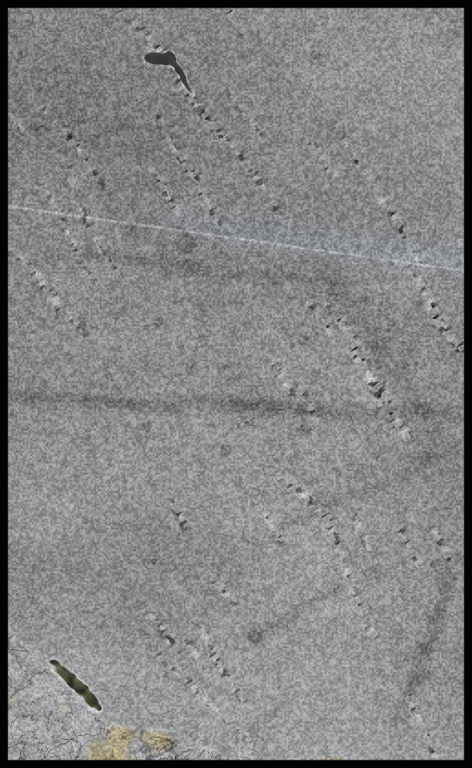
Give the GLSL for this texture, as a Shadertoy shader.

```glsl
// Weathered grey soapstone slab with scratches, pitted veins and a black frame.

const vec3  STONE_TINT   = vec3(0.985, 1.0, 1.008);
const vec3  FRAME_COLOR  = vec3(0.008);
const vec3  OLIVE        = vec3(0.27, 0.28, 0.21);
const vec3  OCHRE        = vec3(0.56, 0.52, 0.42);
const float BASE_TONE    = 0.562;
const float FRAME_WIDTH  = 0.0104;
const float GRAIN_FINE   = 0.22;
const float GRAIN_COARSE = 0.09;
const int   STREAKS      = 46;
const int   SPOTS        = 14;

float hash(vec2 p) {
    vec3 q = fract(vec3(p.xyx) * 0.1031);
    q += dot(q, q.yzx + 33.33);
    return fract((q.x + q.y) * q.z);
}

float noise(vec2 p) {
    vec2 i = floor(p), f = fract(p);
    f = f * f * (3.0 - 2.0 * f);
    return mix(mix(hash(i), hash(i + vec2(1, 0)), f.x),
               mix(hash(i + vec2(0, 1)), hash(i + vec2(1, 1)), f.x), f.y);
}

float fbm(vec2 p) {
    float sum = 0.0, amp = 0.5;
    for (int i = 0; i < 5; i++) {
        sum += amp * noise(p);
        p = mat2(1.6, 1.2, -1.2, 1.6) * p + 17.3;
        amp *= 0.5;
    }
    return sum;
}

// Soft line from a to b, fading out at both ends.
float stroke(vec2 p, vec2 a, vec2 b, float width) {
    vec2 d = b - a;
    float t = clamp(dot(p - a, d) / dot(d, d), 0.0, 1.0);
    float r = length(p - a - d * t) / width;
    return exp(-r * r) * sqrt(4.0 * t * (1.0 - t));
}

// Thin line along the middle level of a noise field.
float crack(vec2 p, float width) {
    return 1.0 - smoothstep(0.0, width, abs(fbm(p) - 0.48));
}

void mainImage(out vec4 fragColor, in vec2 fragCoord) {
    float px = 1.0 / iResolution.y;
    vec2 p = fragCoord * px;
    vec2 size = vec2(iResolution.x * px, 1.0);
    vec2 warp = vec2(fbm(p * 14.0), fbm(p * 14.0 + 50.0)) - 0.48;
    vec2 q = p + warp * 0.022;

    // Broad clouds, darker toward the upper left
    float tone = BASE_TONE + 0.16 * (fbm(p * vec2(5.0, 8.0) + 3.0) - 0.48);
    tone -= 0.075 * exp(-dot(p - vec2(0.03, 0.8), p - vec2(0.03, 0.8)) * 9.0);
    tone += 0.02 * smoothstep(0.5, 0.1, p.y);

    // Smoky bands
    float bands = stroke(q, vec2(-0.1, 0.49), vec2(0.7, 0.455), 0.009)
        + 0.8 * stroke(q, vec2(0.04, 0.67), vec2(0.48, 0.635), 0.010)
        + 0.7 * stroke(q, vec2(0.31, 0.16), vec2(0.50, 0.27), 0.008)
        + 0.8 * stroke(q, vec2(0.32, 0.29), vec2(0.60, 0.42), 0.009)
        + stroke(q, vec2(0.52, 0.05), vec2(0.60, 0.29), 0.012)
        + 0.6 * stroke(q, vec2(0.40, 0.68), vec2(0.58, 0.42), 0.014);
    tone -= 0.105 * bands * (0.4 + 1.2 * noise(p * 45.0));

    // Faint hairline network
    float web = crack(p * vec2(9.0, 15.0), 0.012) + crack(p * vec2(17.0, 22.0) + 31.0, 0.018);
    tone -= 0.075 * web * smoothstep(0.35, 0.65, fbm(p * 6.0 + 9.0));

    // Slanted pitted veins and steep pale hairs
    float veins = 0.0, hairs = 0.0;
    for (int i = 0; i < STREAKS; i++) {
        float id = float(i);
        vec2 center = vec2(sqrt(hash(vec2(id, 1.7))), hash(vec2(id, 5.3))) * size;
        float pick = hash(vec2(id, 9.1)), turn = hash(vec2(id, 13.9));
        bool isHair = i % 3 == 0;
        float angle = isHair ? mix(-1.75, -1.4, turn) : mix(-1.2, -0.75, turn);
        vec2 reach = vec2(cos(angle), sin(angle)) * mix(0.025, 0.13, pick * pick);
        if (isHair) hairs += stroke(q, center - reach, center + reach, 0.0016);
        else veins += stroke(q, center - reach, center + reach, 0.0055);
    }
    veins += stroke(q, vec2(0.15, 1.0), vec2(0.39, 0.70), 0.007)
           + stroke(q, vec2(0.0, 0.70), vec2(0.12, 0.56), 0.006);
    vec2 grainAxis = mat2(0.54, 0.84, -0.84, 0.54) * p;
    float pits = smoothstep(0.66, 0.82, noise(grainAxis * vec2(230.0, 130.0)));
    float flecks = smoothstep(0.5, 0.85, noise(grainAxis * vec2(190.0, 75.0) + 40.0));
    veins = min(veins, 1.2);
    tone += veins * (0.03 + 0.13 * flecks - 0.32 * pits);
    tone += 0.09 * min(hairs, 1.0) * noise(p * 90.0);

    // Round stains with pitted rims
    for (int i = 0; i < SPOTS; i++) {
        float id = float(i) + 70.0;
        vec2 center = vec2(hash(vec2(id, 2.1)), hash(vec2(id, 6.7))) * size;
        float radius = mix(0.003, 0.013, pow(hash(vec2(id, 4.4)), 2.0));
        float r = length(q - center) / radius;
        tone -= 0.10 * exp(-r * r) + 0.16 * exp(-pow((r - 1.0) * 4.0, 2.0)) * noise(p * 200.0);
    }

    // Long straight pale scratch with a bluish sheen
    float drop = p.y - mix(0.733, 0.646, p.x / size.x);
    float sheen = exp(-pow((drop - 0.012) / 0.014, 2.0)) * smoothstep(0.15, 0.4, p.x);
    tone += 0.13 * exp(-pow(drop / 0.0018, 2.0)) * (0.5 + noise(p * 60.0)) + 0.025 * sheen;

    // Fractured lower left corner
    float edge = 0.19 * exp(-7.0 * p.x) + 0.05 * warp.y - p.y;
    float corner = smoothstep(-0.004, 0.008, edge);
    float shards = crack(grainAxis * vec2(32.0, 14.0), 0.03) + crack(p * 38.0 + 8.0, 0.025);
    tone += corner * (0.035 + 0.2 * (fbm(p * 40.0) - 0.48) - 0.19 * min(shards, 1.3));
    tone += 0.09 * exp(-pow(edge / 0.004, 2.0)) * noise(p * 80.0);

    // Mineral grain
    tone += GRAIN_FINE * (noise(p * 420.0) - 0.5) + GRAIN_COARSE * (noise(p * 190.0 + 7.0) - 0.5);
    vec3 color = tone * STONE_TINT + vec3(-0.008, 0.0, 0.014) * sheen;
    color = mix(color, color * OCHRE / 0.52, corner * smoothstep(0.55, 0.7, fbm(p * 22.0 + 5.0)));

    // Chipped cavities: a dark one above, an olive one below
    float cavity = stroke(q, vec2(0.185, 0.922), vec2(0.228, 0.918), 0.009)
                 + stroke(q, vec2(0.215, 0.928), vec2(0.258, 0.872), 0.004);
    float pocket = stroke(q, vec2(0.07, 0.147), vec2(0.135, 0.07), 0.009);
    color += 0.10 * smoothstep(0.1, 0.35, pocket + cavity);
    float rough = 0.35 * noise(p * 130.0);
    color = mix(color, vec3(0.17) + 0.3 * rough, smoothstep(0.4, 0.6, cavity - rough + 0.12));
    color = mix(color, OLIVE * (0.5 + 3.0 * rough), smoothstep(0.35, 0.55, pocket - rough + 0.12));

    // Frame
    vec2 inset = min(p, size - p) - FRAME_WIDTH;
    float slab = smoothstep(-px, px, min(inset.x, inset.y));
    fragColor = vec4(mix(FRAME_COLOR, clamp(color, 0.0, 1.0), slab), 1.0);
}
```
